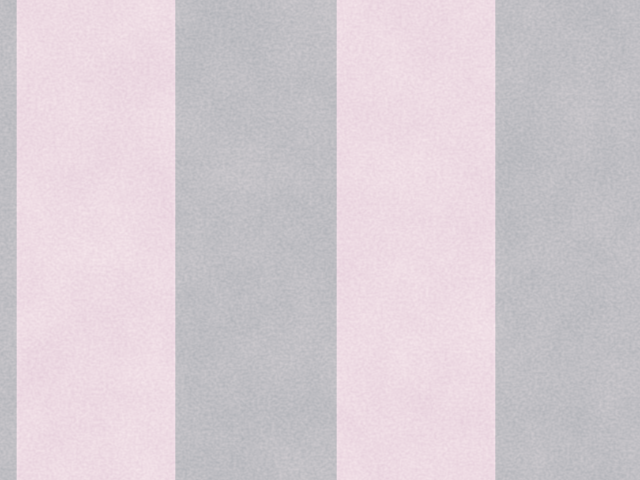
A Shadertoy shader for this pattern:

```glsl
// Two repeats of broad upright stripes, soft pink on cool grey, with a plaster-like finish.
// Wrapping gradient noise gives cloudy mottling and fine embossed grain;
// both move each stripe between its own dark and light shade.

float hash(vec2 cell, float seed) {
    uvec2 q = uvec2(cell) * uvec2(1597u, 3571u) + uint(seed) * 7919u;
    uint n = (q.x ^ (q.y << 7)) * 747796u + 28913u;
    n = (n ^ (n >> 15)) * 277803u;
    n = (n ^ (n >> 13)) * 668265u;
    return float((n ^ (n >> 16)) & 65535u) / 65536.0;
}

float cornerRamp(vec2 cell, vec2 offset, vec2 cells, float seed) {
    float angle = 6.28318 * hash(mod(cell, cells), seed);
    return dot(vec2(cos(angle), sin(angle)), offset);
}

// Gradient noise that wraps after a whole number of cells, about -0.7 to 0.7
float gradientNoise(vec2 uv, vec2 cells, float seed) {
    vec2 p = uv * cells, cell = floor(p), f = p - cell;
    vec2 w = f * f * f * (f * (f * 6.0 - 15.0) + 10.0);
    vec2 e = vec2(1.0, 0.0);
    float low = mix(cornerRamp(cell, f, cells, seed),
                    cornerRamp(cell + e.xy, f - e.xy, cells, seed), w.x);
    float high = mix(cornerRamp(cell + e.yx, f - e.yx, cells, seed),
                     cornerRamp(cell + e.xx, f - e.xx, cells, seed), w.x);
    return mix(low, high, w.y);
}

// Ragged cloudy patches from five octaves
float mottling(vec2 uv) {
    float sum = 0.0, amplitude = 0.75;
    vec2 cells = vec2(7.0, 5.0);
    for (int octave = 0; octave < 5; octave++) {
        sum += amplitude * gradientNoise(uv, cells, float(octave));
        cells *= 2.0;
        amplitude *= 0.8;
    }
    return sum;
}

// Fine relief, slightly wider than tall, with a sparser layer of flecks
float embossing(vec2 uv) {
    vec2 bend = 0.002 * vec2(gradientNoise(uv, vec2(48.0, 36.0), 11.0),
                             gradientNoise(uv, vec2(48.0, 36.0), 12.0));
    float grain = gradientNoise(uv + bend, vec2(170.0, 156.0), 13.0);
    float flecks = gradientNoise(uv + bend, vec2(236.0, 204.0), 14.0);
    return grain + 0.8 * flecks;
}

void mainImage(out vec4 fragColor, in vec2 fragCoord) {
    vec2 uv = fragCoord / iResolution.xy;

    // Signed distance to the pink stripe, in widths of one repeat
    float edge = abs(fract(uv.x * 2.0 - 0.30 + 0.5) - 0.5) - 0.248;
    float pixel = 2.0 / iResolution.x;
    float pinkMask = 1.0 - smoothstep(-0.6 * pixel, 0.6 * pixel, edge);

    // Shade within each stripe
    float shade = 0.5 + 0.75 * mottling(uv) + 1.15 * embossing(uv);
    vec3 grey = mix(vec3(0.730, 0.730, 0.750), vec3(0.770, 0.762, 0.780), shade);
    vec3 pink = mix(vec3(0.920, 0.840, 0.880), vec3(0.940, 0.870, 0.900), shade);

    // Faint bright rim just inside the pink
    pink += 0.012 * smoothstep(-0.012, 0.0, edge);

    fragColor = vec4(mix(grey, pink, pinkMask), 1.0);
}
```
